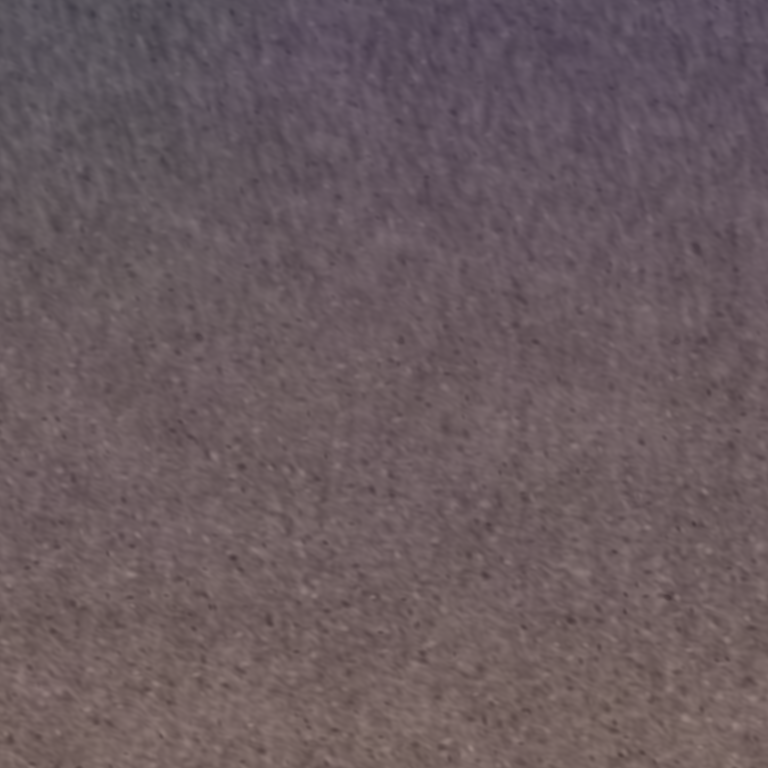
Write a three.js fragment shader that draws this texture.

```glsl
varying vec2 vUv;

// Base colours from top to bottom
const vec3 TOP_COLOR = vec3(0.350, 0.315, 0.355);
const vec3 MIDDLE_COLOR = vec3(0.425, 0.362, 0.372);
const vec3 BOTTOM_COLOR = vec3(0.460, 0.388, 0.375);
const vec3 VIOLET_SHIFT = vec3(0.004, -0.006, 0.016);
const vec3 GREY_SHIFT = vec3(-0.004, 0.012, 0.004);
const float DRIFT_STRENGTH = 0.5;

// Fabric nap: cells across the canvas, slant and strength
const vec2 UPPER_NAP = vec2(76.0, 40.0);
const vec2 LOWER_NAP = vec2(52.0, 74.0);
const float NAP_SLANT = 0.3;
const float NAP_STRENGTH = 0.085;
const float FINE_STRENGTH = 0.055;

// Soft clouds, clumps and faint upright ribs
const float CLOUD_STRENGTH = 0.040;
const float CLUMP_STRENGTH = 0.040;
const float RIB_COUNT = 58.0;
const float RIB_STRENGTH = 0.028;

// Scattered pits and bright fibre tips
const float PIT_DENSITY = 54.0;
const float TIP_DENSITY = 50.0;
const vec2 SPECK_RADII = vec2(0.46, 0.30);
const float PIT_STRENGTH = 0.105;
const float TIP_STRENGTH = 0.095;

vec3 hash3(vec2 p) {
  vec3 q = fract(p.xyx * vec3(0.1031, 0.1030, 0.0973));
  q += dot(q, q.yxz + 33.33);
  return fract((q.xxy + q.yzz) * q.zyx);
}

float cornerSlope(vec2 cell, vec2 offset) {
  return dot(hash3(cell).xy * 2.0 - 1.0, offset);
}

float gradientNoise(vec2 p) {
  vec2 cell = floor(p);
  vec2 f = fract(p);
  vec2 w = f * f * f * (f * (f * 6.0 - 15.0) + 10.0);
  vec2 e = vec2(1.0, 0.0);
  float low = mix(cornerSlope(cell, f), cornerSlope(cell + e, f - e), w.x);
  float high = mix(cornerSlope(cell + e.yx, f - e.yx),
                   cornerSlope(cell + 1.0, f - 1.0), w.x);
  return mix(low, high, w.y);
}

float clouds(vec2 p) {
  return gradientNoise(p) + 0.6 * gradientNoise(p * 2.3 + 17.0)
       + 0.4 * gradientNoise(p * 5.1 + 41.0);
}

// Soft slanted ellipses, one candidate per cell
float specks(vec2 uv, float density, float share, float tilt, float seed) {
  vec2 p = uv * density;
  vec2 home = floor(p);
  float total = 0.0;
  for (int y = -1; y <= 1; y++) {
    for (int x = -1; x <= 1; x++) {
      vec2 cell = home + vec2(float(x), float(y));
      vec3 place = hash3(cell + seed);
      vec3 look = hash3(cell + seed + 71.0);
      float angle = tilt + (look.x - 0.5) * 1.5;
      vec2 axis = vec2(cos(angle), sin(angle));
      vec2 d = p - cell - place.xy;
      d = vec2(dot(d, axis), dot(d, vec2(-axis.y, axis.x)));
      d /= SPECK_RADII * mix(0.75, 1.35, look.y);
      float shape = 1.0 - smoothstep(0.0, 1.0, length(d));
      total += shape * step(place.z, share) * mix(0.25, 1.0, look.z * look.z);
    }
  }
  return min(total, 1.0);
}

void main() {
  vec2 uv = vUv;
  float height = uv.y + 0.04 * clouds(uv * 3.0 + 5.0);

  // Broad light falloff and gentle colour drift
  vec3 color = mix(BOTTOM_COLOR, MIDDLE_COLOR, smoothstep(0.0, 0.4, height));
  color = mix(color, TOP_COLOR, smoothstep(0.42, 1.05, height));
  float upper = smoothstep(0.35, 1.0, uv.y);
  float side = smoothstep(0.1, 0.6, uv.x + 0.25 * gradientNoise(uv * 4.0));
  color += upper * mix(GREY_SHIFT, VIOLET_SHIFT, side);
  color += VIOLET_SHIFT * DRIFT_STRENGTH * clouds(uv * 7.0 + 29.0);

  // Mottled nap, upright and soft above, short and crisp below
  float crisp = 1.0 - smoothstep(0.1, 0.9, uv.y);
  vec2 wobble = 0.006 * vec2(gradientNoise(uv * 31.0), gradientNoise(uv * 31.0 + 61.0));
  vec2 slanted = uv + wobble + vec2(NAP_SLANT * uv.y, 0.0);
  vec2 leaning = uv + wobble + vec2(0.0, NAP_SLANT * uv.x);
  float nap = mix(gradientNoise(slanted * UPPER_NAP),
                  gradientNoise(leaning * LOWER_NAP), crisp);
  float fine = gradientNoise(leaning * LOWER_NAP * 1.8 + 13.0);
  float light = NAP_STRENGTH * nap + FINE_STRENGTH * mix(0.55, 1.3, crisp) * fine;
  light += CLOUD_STRENGTH * clouds(uv * 8.0 + 53.0);
  light += CLUMP_STRENGTH * gradientNoise(uv * vec2(30.0, 24.0) + 83.0);
  light += RIB_STRENGTH * gradientNoise(uv * vec2(RIB_COUNT, 9.0) + 7.0);

  // Pits and tips gather toward the lower part
  float amount = mix(0.5, 1.0, crisp);
  light -= PIT_STRENGTH * amount * specks(uv, PIT_DENSITY, 0.55, -0.65, 3.0);
  light += TIP_STRENGTH * amount * specks(uv, TIP_DENSITY, 0.55, -0.45, 131.0);

  gl_FragColor = vec4(color + light * vec3(1.0, 0.97, 0.93), 1.0);
}
```
